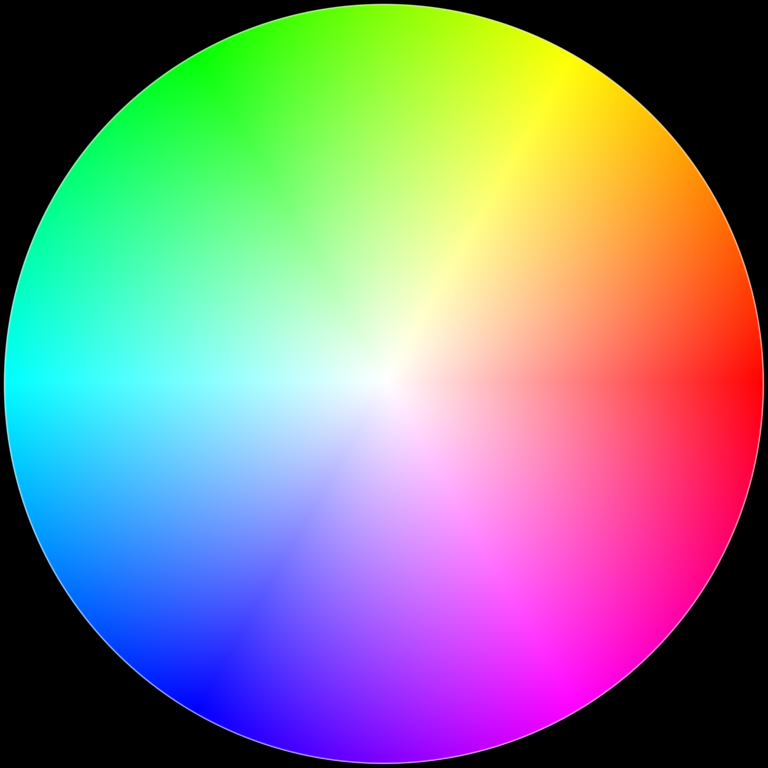
This background is drawn by a three.js fragment shader. Its source:

```glsl
// Draws a hue and saturation colour wheel with a thin pale rim on black.
varying vec2 vUv;

const float TAU = 6.2831853;

// Fully bright colour from hue (0 to 1) and saturation
vec3 hueColour(float hue, float saturation) {
  vec3 ramp = abs(mod(hue * 6.0 + vec3(0.0, 4.0, 2.0), 6.0) - 3.0) - 1.0;
  return mix(vec3(1.0), clamp(ramp, 0.0, 1.0), saturation);
}

void main() {
  // Hue turns anticlockwise from red; the white core sits slightly off centre
  vec2 fromCore = vUv - vec2(0.5026, 0.5042);
  float hue = fract(atan(fromCore.y, fromCore.x) / TAU);
  float saturation = clamp(length(fromCore) / 0.493, 0.0, 1.0);
  vec3 colour = hueColour(hue, saturation);

  // Pale rim just inside the edge of the disc
  float radius = length(vUv - 0.5);
  float rim = 1.0 - smoothstep(0.0, 0.0022, abs(radius - 0.4941));
  colour = mix(colour, vec3(0.9), rim * 0.65);

  // Smooth cut to the black surround
  float disc = 1.0 - smoothstep(0.4938, 0.4962, radius);
  gl_FragColor = vec4(colour * disc, 1.0);
}
```
